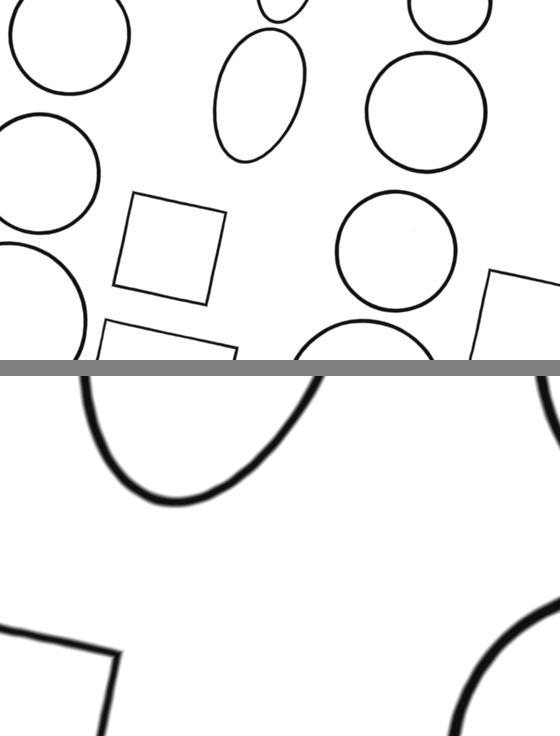
Top: the whole. Bottom: its middle third, enlarged.
A Shadertoy shader for this pattern:

```glsl
vec2 hashGradient(vec2 cell) {
    vec2 h = vec2(dot(cell, vec2(127.1, 311.7)), dot(cell, vec2(269.5, 183.3)));
    return 2.0 * fract(sin(h) * 43758.5) - 1.0;
}

float gradientNoise(vec2 p) {
    vec2 cell = floor(p), f = fract(p);
    vec2 w = f * f * f * (f * (f * 6.0 - 15.0) + 10.0);
    vec2 e = vec2(0.0, 1.0);
    float low = mix(dot(hashGradient(cell), f),
                    dot(hashGradient(cell + e.yx), f - e.yx), w.x);
    float high = mix(dot(hashGradient(cell + e.xy), f - e.xy),
                     dot(hashGradient(cell + e.yy), f - e.yy), w.x);
    return mix(low, high, w.y);
}

float circleDistance(vec2 p, float radius) {
    return length(p) - radius;
}

// Chebyshev distance keeps the outline corners mitred
float squareDistance(vec2 p, float halfSide) {
    vec2 d = abs(p) - halfSide;
    return max(d.x, d.y);
}

float ellipseDistance(vec2 p, vec2 radii) {
    float k = length(p / radii);
    return k * (k - 1.0) / max(length(p / (radii * radii)), 1e-4);
}

// Signed distance to the pen strokes of one repeating strip
float strokeDistance(vec2 q) {
    float stroke = 1e3;

    // Column of circles, small to large
    for (int i = 0; i < 4; i++) {
        float k = float(i) - 1.5;
        float t = trunc(k);
        vec2 center = vec2(0.2095, 0.2512 + 0.395 * k + t * (0.054 * t - 0.029));
        float d = circleDistance(q - center, 0.165 + 0.052 * t);
        stroke = min(stroke, abs(d) - 0.0053);
    }

    // Ellipses above, left-aligned squares below
    for (int i = 0; i < 2; i++) {
        float k = float(i);
        vec2 e = q - vec2(0.766 - 0.008 * k, -0.228 + 0.335 * k);
        e.x = (e.x + 0.06 * e.y) * (1.0 + 0.4 * e.y);
        float d = ellipseDistance(e, (0.1255 + 0.064 * k) * vec2(0.615, 1.0));
        stroke = min(stroke, abs(d) - 0.0045);

        float halfSide = 0.1315 + 0.0547 * k;
        vec2 corner = vec2(0.4757, 0.4447 + 0.361 * k);
        d = squareDistance(q - corner - halfSide, halfSide);
        stroke = min(stroke, abs(d) - 0.0037);
    }
    return stroke;
}

void mainImage(out vec4 fragColor, in vec2 fragCoord) {
    // Canvas heights, measured down from the upper edge
    vec2 p = vec2(fragCoord.x, iResolution.y - fragCoord.y) / iResolution.y;

    // Unsteady hand: slow drift plus a fine tremble
    vec2 drift = vec2(gradientNoise(p * 8.0), gradientNoise(p * 8.0 + 37.0));
    vec2 tremble = vec2(gradientNoise(p * 55.0), gradientNoise(p * 55.0 + 71.0));
    vec2 q = p + 0.0025 * drift + 0.0009 * tremble;

    // Tilt the sheet and repeat the strip sideways
    float tilt = 0.2135;
    q = mat2(cos(tilt), -sin(tilt), sin(tilt), cos(tilt)) * q;
    q.x = mod(q.x + 0.07, 1.013) - 0.07;

    // Soft ink with uneven pressure
    float pressure = 0.0014 * gradientNoise(p * 7.0 + 13.0);
    float blur = max(0.003, 0.7 / iResolution.y);
    float ink = 1.0 - smoothstep(-blur, blur, strokeDistance(q) - pressure);

    // White paper with a few faint smudges
    float smudge = smoothstep(0.45, 0.8, gradientNoise(p * vec2(30.0, 18.0)));
    vec3 paper = vec3(1.0 - 0.025 * smudge);
    vec3 inkColor = vec3(0.06);
    fragColor = vec4(mix(paper, inkColor, ink), 1.0);
}
```
